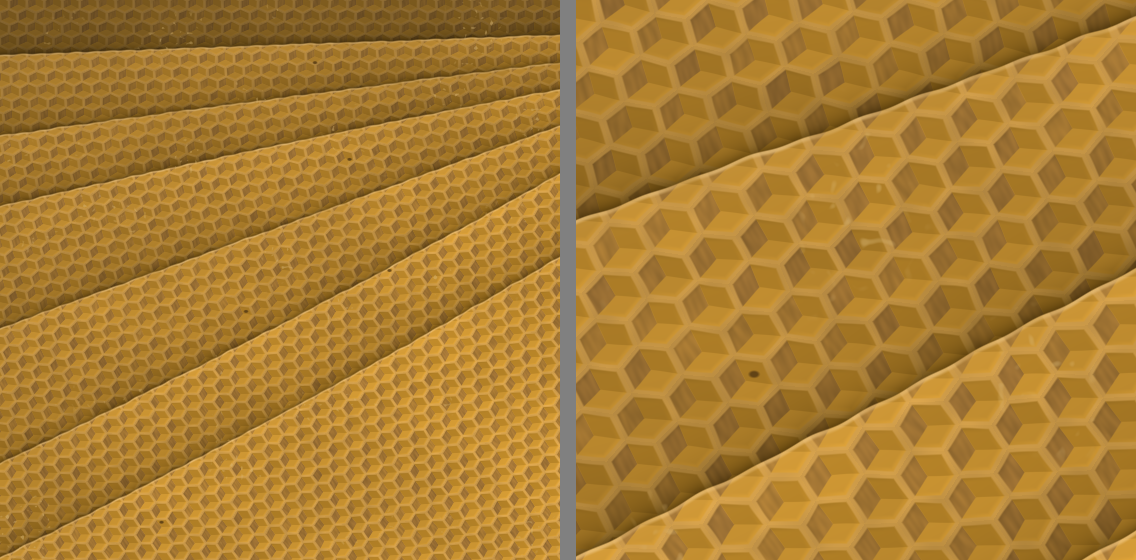
Left, the full canvas; right, a detail of the centre.
This pattern is drawn by a Shadertoy shader. Its source:

```glsl
// Overlapping fanned sheets of embossed beeswax, drawn from back to front.
// Each sheet carries a foreshortened hexagon grid turned to its rim; every cell
// is a three-faced hollow, and gradient noise adds uneven tone and scuffs.

const int SHEETS = 7;

// Rim of each sheet: height at the left, height at the right, bend between.
const vec3 RIMS[SHEETS] = vec3[SHEETS](
    vec3(1.080, 1.080, 0.0),
    vec3(0.902, 0.938, 0.0),
    vec3(0.758, 0.889, 0.008),
    vec3(0.632, 0.841, 0.022),
    vec3(0.414, 0.776, 0.004),
    vec3(0.173, 0.690, -0.045),
    vec3(0.005, 0.542, -0.054));

float hash(vec2 p) {
    vec3 h = fract(p.xyx * vec3(0.1031, 0.1030, 0.0973));
    h += dot(h, h.yzx + 33.33);
    return fract((h.x + h.y) * h.z);
}

vec2 gradient(vec2 cell) {
    float angle = 6.2832 * hash(cell);
    return vec2(cos(angle), sin(angle));
}

float gradientNoise(vec2 p) {
    vec2 i = floor(p), f = p - i;
    vec2 w = f * f * f * (f * (f * 6.0 - 15.0) + 10.0), e = vec2(1, 0);
    float low = mix(dot(gradient(i), f), dot(gradient(i + e), f - e), w.x);
    float high = mix(dot(gradient(i + e.yx), f - e.yx), dot(gradient(i + 1.0), f - 1.0), w.x);
    return mix(low, high, w.y);
}

// Offset from the nearest centre of a unit-wide, point-up hexagon grid.
vec2 hexOffset(vec2 q) {
    vec2 s = vec2(1.0, 1.7320508);
    vec2 a = mod(q, s) - 0.5 * s;
    vec2 b = mod(q - 0.5 * s, s) - 0.5 * s;
    return dot(a, a) < dot(b, b) ? a : b;
}

vec3 waxCell(vec2 q, float aa, float seed) {
    // A slight warp keeps the pressed cells from being perfectly regular.
    q += 0.07 * vec2(gradientNoise(q * 0.8 + seed), gradientNoise(q * 0.8 + seed + 37.0));
    vec2 p = hexOffset(q);
    vec2 id = floor((q - p) * vec2(2.0, 1.1547) + 0.5) + seed * 71.0;
    float wall = 0.5 - max(abs(p.x), dot(abs(p), vec2(0.5, 0.866)));

    // Three faces meet at the bottom of the hollow.
    float left = dot(p, vec2(-0.866, 0.5));
    float right = dot(p, vec2(0.866, 0.5));
    float soft = 0.7 * aa + 0.015;
    float leftFace = smoothstep(-soft, soft, left - max(right, -p.y));
    float rightFace = smoothstep(-soft, soft, right - max(left, -p.y));
    vec3 col = vec3(0.74, 0.54, 0.18);
    col = mix(col, vec3(0.59, 0.425, 0.19), leftFace * (0.8 + 0.35 * hash(id + 9.0)));
    col = mix(col, vec3(0.66, 0.475, 0.14), rightFace);

    // Fine ribs on the shaded face, then tone that differs per cell.
    float ribs = gradientNoise(q * vec2(9.0, 2.0) + seed * 13.0);
    col *= 1.0 + 0.14 * ribs * leftFace + 0.07 * (hash(id) - 0.5);

    // Slanted inner walls and the pale raised comb, worn thin in places.
    float slope = 1.0 - smoothstep(0.09, 0.18, wall);
    col *= 1.0 + slope * dot(p, vec2(0.06, -0.14));
    float wear = gradientNoise(q * 1.7);
    float comb = 1.0 - smoothstep(0.065 - 0.6 * aa, 0.09 + 0.6 * aa, wall + 0.02 * wear);
    return mix(col, vec3(0.775, 0.59, 0.29) * (1.0 + 0.10 * wear), 0.85 * comb);
}

void mainImage(out vec4 fragColor, in vec2 fragCoord) {
    vec2 uv = fragCoord / iResolution.y;
    float px = 1.0 / iResolution.y;
    vec3 col = vec3(0.0);

    for (int i = 0; i < SHEETS; i++) {
        float order = float(i) / float(SHEETS - 1);
        vec3 rim = RIMS[i];
        float slope = rim.y - rim.x;
        float width = mix(0.0318, 0.0335, order);

        // Depth below the uneven rim.
        float height = rim.x + slope * uv.x + rim.z * uv.x * (1.0 - uv.x);
        float depth = (height - uv.y) * inversesqrt(1.0 + slope * slope);
        float ragged = 0.0005 * sin(6.2832 * uv.x / width)
                     + 0.0018 * gradientNoise(vec2(uv.x * 28.0, order * 40.0));
        float inside = depth + ragged;

        // Contact shadow, warm and saturated, cast on the sheet behind.
        float gap = max(-inside, 0.0);
        float shadow = 0.26 * exp(-gap / 0.005) + 0.20 * exp(-gap / 0.04);
        col *= 1.0 - shadow * vec3(1.0, 1.05, 1.5);

        // Turn the grid to the rim within the tilted plane of the sheet.
        float tilt = mix(0.80, 0.88, order);
        vec2 plane = vec2(uv.x, (slope * uv.x - (height - uv.y)) / tilt);
        vec2 along = normalize(vec2(1.0, slope / tilt));
        vec2 q = vec2(dot(plane, along), dot(plane, vec2(-along.y, along.x))) / width;
        vec3 wax = waxCell(q, px / width, float(i));

        // Sheets brighten toward the front and along the rolled rim.
        float light = mix(0.93, 1.06, order) + 0.07 * exp(-max(depth, 0.0) / 0.04);
        light *= i == 0 ? 0.82 : 1.0;
        light *= 0.95 + 0.08 * uv.x + 0.10 * gradientNoise(uv * 3.0 + order * 9.0);
        wax *= light;

        // Back sheets and the rolled rims are a little paler and flatter.
        float haze = 0.18 * (1.0 - order) + 0.22 * exp(-max(depth, 0.0) / 0.012);
        wax = mix(wax, vec3(0.70, 0.53, 0.27) * light, haze);
        float rimLine = 1.0 - smoothstep(0.001, 0.0028 + px, inside);
        rimLine *= 0.6 + 0.5 * gradientNoise(vec2(uv.x * 45.0, order * 31.0));
        wax = mix(wax, vec3(0.84, 0.69, 0.44) * light, rimLine);
        col = mix(col, wax, smoothstep(-px, px, inside));
    }

    // Pale scuffs and sparse dark grains.
    float scuff = smoothstep(0.30, 0.55, gradientNoise(uv * 110.0))
                * smoothstep(0.12, 0.40, gradientNoise(uv * 9.0 + 4.0));
    col = mix(col, vec3(0.86, 0.73, 0.47), 0.45 * scuff);
    vec2 grid = uv * 22.0, cell = floor(grid);
    vec2 spot = 0.2 + 0.6 * vec2(hash(cell + 5.0), hash(cell + 17.0));
    float grain = step(0.988, hash(cell + 31.0))
                * (1.0 - smoothstep(0.03, 0.06 + 22.0 * px, length((grid - cell - spot) * vec2(0.8, 1.2))));
    col = mix(col, vec3(0.26, 0.17, 0.06), 0.7 * grain);

    fragColor = vec4(clamp(col, 0.0, 1.0), 1.0);
}
```
